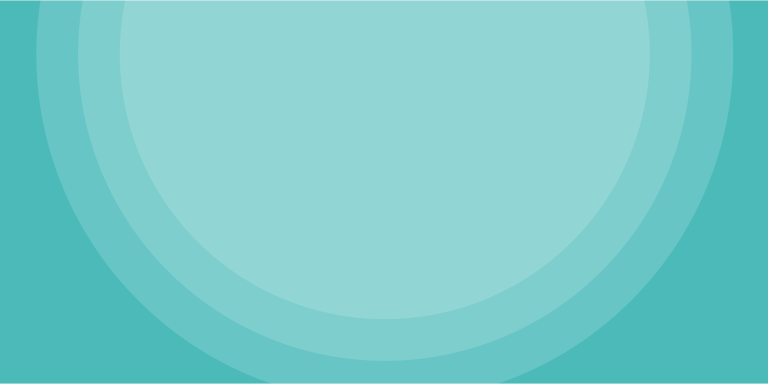
Give the GLSL for this background, as a Shadertoy shader.

```glsl
// Teal backdrop with three concentric translucent white discs, cut off by the top and bottom edges.

// Lengths are in canvas heights.
const vec3 TEAL = vec3(0.302, 0.731, 0.731);
const vec3 VEIL = vec3(1.0);
const float VEIL_ALPHA = 0.152;
const vec2 CENTRE_OFFSET = vec2(0.002, 0.859); // x from the middle, y from the bottom
const float INNER_RADIUS = 0.690;
const float RING_WIDTH = 0.1087;
const int DISC_COUNT = 3;
const float BORDER_WIDTH = 0.0015;
const float BORDER_ALPHA = 0.7;

// Antialiased coverage of the region where the signed distance is negative.
float coverage(float signedDistance, float pixel) {
    return clamp(0.5 - signedDistance / pixel, 0.0, 1.0);
}

void mainImage(out vec4 fragColor, in vec2 fragCoord) {
    float pixel = 1.0 / iResolution.y;
    vec2 point = fragCoord * pixel;
    vec2 centre = vec2(0.5 * iResolution.x * pixel, 0.0) + CENTRE_OFFSET;
    float radialDistance = length(point - centre);

    // Each disc lays one more veil over those below it.
    vec3 color = TEAL;
    for (int i = 0; i < DISC_COUNT; i++) {
        float radius = INNER_RADIUS + float(i) * RING_WIDTH;
        color = mix(color, VEIL, VEIL_ALPHA * coverage(radialDistance - radius, pixel));
    }

    // Hairline along the top and bottom edges.
    float edgeDistance = min(point.y, 1.0 - point.y);
    float border = coverage(edgeDistance - BORDER_WIDTH, pixel);
    color = mix(color, VEIL, BORDER_ALPHA * border);

    fragColor = vec4(color, 1.0);
}
```
